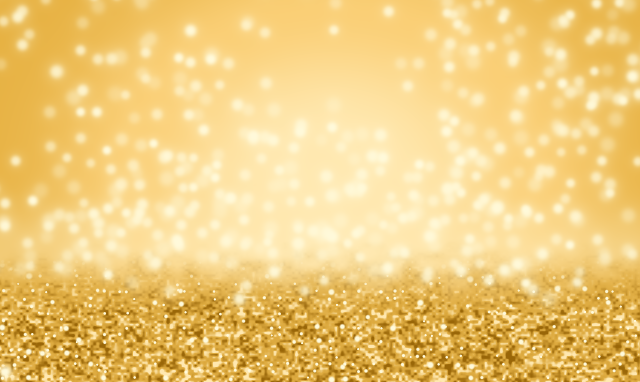
Reproduce this background procedurally as a Shadertoy shader.

```glsl
// Golden backdrop: a warm central glow with soft scattered lights above a
// hazy horizon and a floor of grainy glitter. Lights are jittered grid cells
// with gaussian falloff; the glitter is layered value noise plus sparkles.

const vec3 DEEP_GOLD = vec3(0.90, 0.69, 0.25);
const vec3 AMBER = vec3(0.98, 0.81, 0.46);
const vec3 CREAM = vec3(1.00, 0.91, 0.69);
const vec3 LIGHT = vec3(1.00, 0.98, 0.86);
const vec3 BRONZE = vec3(0.60, 0.40, 0.03);
const vec3 FLOOR_GOLD = vec3(0.87, 0.67, 0.25);

float hash(vec2 p) {
    return fract(sin(dot(p, vec2(127.1, 311.7))) * 43758.5453);
}

float valueNoise(vec2 p) {
    vec2 cell = floor(p);
    vec2 f = fract(p);
    f = f * f * (3.0 - 2.0 * f);
    float low = mix(hash(cell), hash(cell + vec2(1.0, 0.0)), f.x);
    float high = mix(hash(cell + vec2(0.0, 1.0)), hash(cell + 1.0), f.x);
    return mix(low, high, f.y);
}

// Bell curve of the given center and width
float bell(float x, float center, float width) {
    float d = (x - center) / width;
    return exp(-d * d);
}

// Chance of a light at a place: clumps in the air, a dense band at the horizon
float lightDensity(vec2 p, float aspect) {
    float side = abs(p.x / aspect - 0.5);
    float clumps = smoothstep(0.25, 0.70, valueNoise(p * 5.5 + 3.7));
    float air = mix(0.14, 0.62, clumps);
    air *= 1.0 - 0.6 * smoothstep(0.36, 0.48, side) * bell(p.y, 0.56, 0.12);
    air *= 1.0 - 0.5 * bell(side, 0.0, 0.11) * smoothstep(0.55, 0.85, p.y);
    float band = 0.42 * bell(p.y, 0.43, 0.11);
    return (air + band) * smoothstep(0.20, 0.36, p.y);
}

// One layer of soft round lights, blended like a screen
float lightLayer(vec2 p, float aspect, float size, float radius, float seed) {
    vec2 home = floor(p / size);
    float dark = 1.0;
    for (int j = -1; j <= 1; j++) {
        for (int i = -1; i <= 1; i++) {
            vec2 cell = home + vec2(i, j);
            vec2 key = cell + seed;
            vec2 jitter = vec2(hash(key + 11.3), hash(key + 27.9));
            vec2 center = (cell + jitter) * size;
            float present = step(hash(key), lightDensity(center, aspect));
            float r = radius * mix(0.8, 1.12, hash(key + 41.2));
            float d = length(p - center) / r;
            float glow = 0.76 * exp(-d * d * d) + 0.24 * exp(-0.35 * d * d);
            dark *= 1.0 - present * glow * mix(0.55, 1.0, hash(key + 63.5));
        }
    }
    return 1.0 - dark;
}

// Small bright flecks with a chance per cell
float sparkles(vec2 p, float size, float chance, float seed) {
    vec2 cell = floor(p / size);
    vec2 key = cell + seed;
    vec2 center = 0.35 + 0.3 * vec2(hash(key + 5.1), hash(key + 9.4));
    float d = length(fract(p / size) - center);
    float r = mix(0.20, 0.35, hash(key + 17.6));
    return step(hash(key), chance) * (1.0 - smoothstep(r * 0.35, r, d));
}

// Air: side gold, central glow and horizon haze
vec3 backdrop(vec2 uv) {
    vec2 d = (uv - vec2(0.52, 0.54)) / vec2(0.34, 0.46);
    float glow = exp(-dot(d, d));
    vec3 color = mix(DEEP_GOLD, AMBER, smoothstep(0.0, 0.42, glow));
    color = mix(color, CREAM, smoothstep(0.38, 1.0, glow));
    float haze = bell(uv.y, 0.35, 0.10) * mix(0.42, 0.85, bell(uv.x, 0.52, 0.30));
    return mix(color, CREAM, haze);
}

// Floor: bronze shadows, gold body and pale grains, sharper toward the front
vec3 glitterFloor(vec2 p, float focus) {
    float fine = valueNoise(p * vec2(125.0, 140.0));
    float coarse = valueNoise(p * vec2(57.0, 71.0) + 19.0);
    float patches = valueNoise(p * vec2(9.0, 16.0) + 7.0);
    float grain = 0.58 * fine + 0.30 * coarse + 0.12 * patches;
    grain = 0.5 + (grain - 0.5) * mix(0.55, 1.25, focus);
    vec3 color = mix(BRONZE, FLOOR_GOLD, smoothstep(0.10, 0.54, grain));
    return mix(color, CREAM, smoothstep(0.53, 0.86, grain));
}

void mainImage(out vec4 fragColor, in vec2 fragCoord) {
    vec2 uv = fragCoord / iResolution.xy;
    vec2 p = fragCoord / iResolution.y;
    float aspect = iResolution.x / iResolution.y;
    vec3 color = backdrop(uv);

    // Floor fades into the haze along an uneven line
    float edge = uv.y + 0.06 * (valueNoise(p * vec2(28.0, 36.0)) - 0.5);
    float focus = 1.0 - smoothstep(0.14, 0.28, uv.y);
    float cover = 1.0 - smoothstep(0.18, 0.36, edge);
    color = mix(color, glitterFloor(p, focus), cover);

    // Floating lights: two crisp layers and a faint one
    float crisp = lightLayer(p, aspect, 0.062, 0.0150, 0.0);
    float second = 0.9 * lightLayer(p + 0.031, aspect, 0.078, 0.0155, 211.0);
    float faint = 0.5 * lightLayer(p + 0.023, aspect, 0.068, 0.019, 57.0);
    float lights = 1.0 - (1.0 - crisp) * (1.0 - second) * (1.0 - faint);
    color = mix(color, LIGHT, lights);

    // Flecks on the glitter
    float flecks = max(sparkles(p, 0.019, 0.13, 83.0), sparkles(p + 0.007, 0.033, 0.10, 131.0));
    color = mix(color, LIGHT, flecks * (1.0 - smoothstep(0.22, 0.34, uv.y)));
    fragColor = vec4(color, 1.0);
}
```
